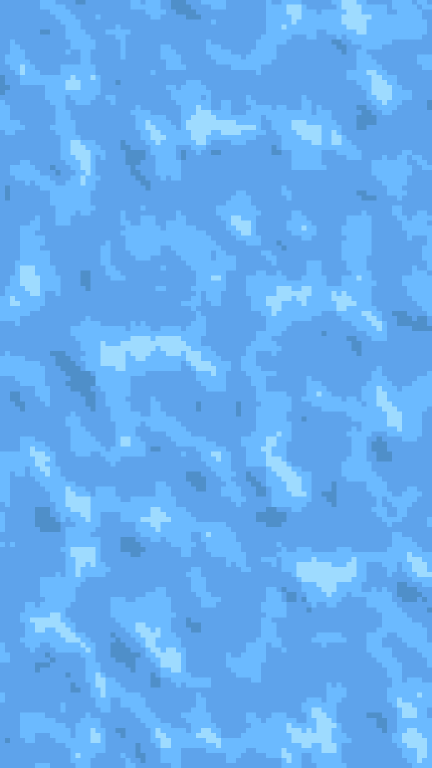
Give the GLSL for this texture, as a Shadertoy shader.

```glsl
const float CELLS_ACROSS = 86.0;
const vec2 PATCH_SIZE = vec2(9.0, 11.0); // in cells
const float LEAN = 0.35;

const vec3 SHADE = vec3(0.31, 0.56, 0.79);
const vec3 WATER = vec3(0.37, 0.64, 0.92);
const vec3 LIGHT = vec3(0.42, 0.73, 1.00);
const vec3 GLINT = vec3(0.62, 0.86, 1.00);

float hash(vec2 p) {
    vec3 q = fract(vec3(p.xyx) * vec3(0.1031, 0.1030, 0.0973));
    q += dot(q, q.yzx + 33.33);
    return fract((q.x + q.y) * q.z);
}

float cornerSlope(vec2 corner, vec2 toPoint) {
    float angle = 6.28319 * hash(corner);
    return dot(vec2(cos(angle), sin(angle)), toPoint);
}

float gradientNoise(vec2 p) {
    vec2 i = floor(p), f = fract(p);
    vec2 s = f * f * f * (f * (f * 6.0 - 15.0) + 10.0);
    vec2 e = vec2(1.0, 0.0);
    float low = mix(cornerSlope(i, f), cornerSlope(i + e, f - e), s.x);
    float high = mix(cornerSlope(i + e.yx, f - e.yx), cornerSlope(i + 1.0, f - 1.0), s.x);
    return mix(low, high, s.y);
}

// Three octaves: patches, ragged outlines, single-cell specks
float waveHeight(vec2 p) {
    return gradientNoise(p)
         + 0.45 * gradientNoise(p * 2.03 + 17.3)
         + 0.20 * gradientNoise(p * 4.11 + 41.7);
}

// One flat colour per cell, in four tones
vec3 cellColor(vec2 cell, vec2 patchSize, float lean) {
    vec2 p = vec2(cell.x + lean * cell.y, cell.y) / patchSize + 50.0;
    float height = waveHeight(p);
    float rise = waveHeight(p + vec2(0.6, 0.4)) - height;

    vec3 color = WATER;
    if (rise > 0.68) color = SHADE; // hollows at the foot of steep crests
    if (height > 0.085) color = LIGHT;
    if (height > 0.405) color = GLINT;
    return color;
}

void mainImage(out vec4 fragColor, in vec2 fragCoord) {
    float scale = CELLS_ACROSS / iResolution.x;
    vec3 color = vec3(0.0);

    // Average four subsamples to smooth the cell borders
    for (int y = 0; y < 2; y++) {
        for (int x = 0; x < 2; x++) {
            vec2 offset = 0.5 * vec2(x, y) - 0.25;
            vec2 cell = floor((fragCoord + offset) * scale);
            color += 0.25 * cellColor(cell, PATCH_SIZE, LEAN);
        }
    }
    fragColor = vec4(color, 1.0);
}
```
